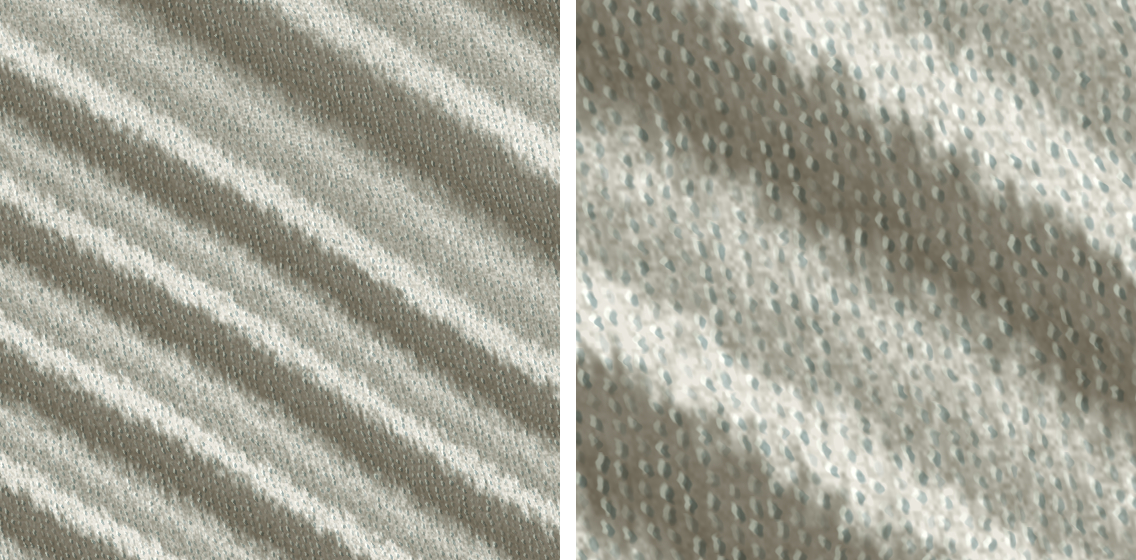
Left: the whole. Right: its middle third, enlarged.
Write a Shadertoy shader that draws this texture.

```glsl
// Satin-like woven cloth lying in soft diagonal folds.
// A one-dimensional fold profile gives the sheen; leaning columns of short
// raised slubs and a fine thread grain break it up.

const vec3 SHADE = vec3(0.495, 0.475, 0.415);
const vec3 OLIVE = vec3(0.665, 0.660, 0.605);
const vec3 SHEEN = vec3(0.880, 0.870, 0.830);
const vec3 SLUB_SHADOW = vec3(0.69, 0.77, 0.79);
const vec3 SLUB_GLINT = vec3(0.17, 0.21, 0.21);

const float FOLD_SLOPE = 0.60;
const float COLUMN_LEAN = 0.20;
const vec2 SLUB_COUNT = vec2(82.0, 78.0);

float hash(vec2 p) {
    return fract(sin(dot(p, vec2(127.1, 311.7))) * 43758.5453);
}

float valueNoise(vec2 p) {
    vec2 cell = floor(p);
    vec2 f = fract(p);
    f = f * f * (3.0 - 2.0 * f);
    float low = mix(hash(cell), hash(cell + vec2(1.0, 0.0)), f.x);
    float high = mix(hash(cell + vec2(0.0, 1.0)), hash(cell + 1.0), f.x);
    return mix(low, high, f.y);
}

// Shear the cloth so that the slub columns become upright
vec2 clothSpace(vec2 uv) {
    return vec2(uv.x + COLUMN_LEAN * uv.y, uv.y);
}

// Fold number along the axis across the folds; upper folds are wider
float foldPhase(float across) {
    float x = across - 0.07;
    return x / (x < 0.0 ? 0.38 : 0.25);
}

// Brightness over one fold: ridge, shaded hollow, shoulder, olive dip
float foldTone(float phase) {
    float t = fract(phase);
    float ridge = max(smoothstep(0.78, 0.97, t), 1.0 - smoothstep(0.02, 0.19, t));
    float shoulder = smoothstep(0.41, 0.63, t);
    shoulder *= 0.77 - 0.32 * smoothstep(0.63, 0.80, t);
    float hollow = smoothstep(0.26, 0.38, t) * (1.0 - smoothstep(0.39, 0.49, t));
    return max(ridge, shoulder) - 0.13 * hollow;
}

// Coverage of short, ragged upright dashes, one per jittered cell
float slubMask(vec2 cloth, vec2 count) {
    vec2 p = cloth * count;
    p.x += 0.7 * valueNoise(cloth * vec2(14.0, 22.0));
    float column = floor(p.x);
    p.y += 7.0 * hash(vec2(column, 3.0));
    vec2 cell = floor(p);
    vec2 jitter = vec2(hash(cell + 11.0), hash(cell + 37.0)) - 0.5;
    vec2 local = fract(p) - 0.5 - jitter * vec2(0.36, 0.16);
    local.x += 0.22 * (valueNoise(p * vec2(2.0, 4.0)) - 0.5);
    vec2 radius = vec2(0.20, 0.30 + 0.16 * hash(cell + 71.0));
    float dist = length(local / radius);
    float strength = mix(0.25, 1.0, hash(cell + 5.0));
    return strength * (1.0 - smoothstep(0.55, 1.25, dist));
}

vec3 sheenColor(float tone) {
    vec3 lower = mix(SHADE, OLIVE, clamp(tone * 2.0, -0.4, 1.0));
    return mix(lower, SHEEN, clamp(tone * 2.0 - 1.0, 0.0, 1.2));
}

void mainImage(out vec4 fragColor, in vec2 fragCoord) {
    vec2 uv = fragCoord / iResolution.xy;
    vec2 cloth = clothSpace(uv);

    // Fold axis, gently bent and frayed along the thread columns
    float across = 1.0 - uv.y - FOLD_SLOPE * uv.x;
    across += 0.025 * (valueNoise(uv * 2.3 + 4.0) - 0.5);
    float fray = valueNoise(cloth * vec2(165.0, 65.0)) - 0.5;
    across += 0.030 * fray;
    float tone = foldTone(foldPhase(across));
    tone *= 0.90 + 0.20 * valueNoise(uv * 3.1 + 17.0);

    // Fine grain, strongest where the cloth catches light
    float lit = smoothstep(0.05, 0.60, tone);
    float grain = valueNoise(cloth * vec2(390.0, 310.0)) - 0.5;
    float weave = valueNoise(cloth * vec2(210.0, 120.0) + 50.0) - 0.5;
    tone += grain * mix(0.16, 0.42, lit) + weave * mix(0.08, 0.26, lit);
    vec3 color = sheenColor(tone);

    // Raised slubs: cool shadow with a pale glint on the upper left
    float shadow = slubMask(cloth, SLUB_COUNT);
    float glint = slubMask(cloth + vec2(0.0028, -0.0022), SLUB_COUNT);
    color *= mix(vec3(1.0), SLUB_SHADOW, shadow * 0.95);
    color += SLUB_GLINT * glint * (1.0 - 0.65 * shadow) * mix(1.0, 0.55, lit);

    fragColor = vec4(clamp(color, 0.0, 1.0), 1.0);
}
```
